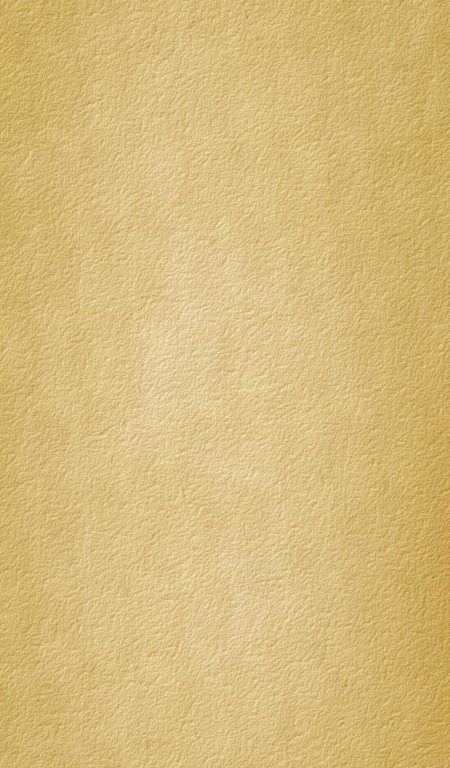
Give the GLSL for this texture, as a WebGL 2 fragment shader.

```glsl
#version 300 es
precision highp float;
// Aged straw-coloured paper: embossed pulp fibres, stray hairs, toned edges.

#define PULP_CELL 0.0092
#define FINE_CELL 0.0043
#define PULP_ANGLE 0.80
#define ANGLE_SPREAD 1.9
#define GRAIN_CONTRAST 1.7
#define LIGHT_STEP vec2(-0.0012, 0.0015)
#define HAIR_CELL 0.032
#define HAIR_DARKNESS 0.42
#define BLOTCH_CONTRAST 0.15
#define EDGE_DARKENING 0.58
#define SHADE_COLOUR vec3(0.76, 0.635, 0.345)
#define LIGHT_COLOUR vec3(0.89, 0.80, 0.57)

uniform vec2 u_resolution;
out vec4 fragColor;

vec2 hash2(vec2 cell) {
    vec3 h = fract(vec3(cell.xyx) * vec3(0.1031, 0.1030, 0.0973));
    h += dot(h, h.yzx + 33.33);
    return fract((h.xx + h.yz) * h.zy);
}

vec2 rotate(vec2 p, float angle) {
    float c = cos(angle), s = sin(angle);
    return vec2(c * p.x + s * p.y, c * p.y - s * p.x);
}

// Cellular noise of short strokes: distance to the nearest one
float strokes(vec2 p, float halfLength) {
    vec2 base = floor(p);
    float nearest = 4.0;
    for (int y = -1; y <= 1; y++) {
        for (int x = -1; x <= 1; x++) {
            vec2 cell = base + vec2(x, y);
            vec2 pick = hash2(cell + 231.0);
            float angle = PULP_ANGLE + ANGLE_SPREAD * (pick.x - 0.5);
            vec2 q = rotate(p - cell - hash2(cell + 400.0), angle);
            q.x = max(abs(q.x) - halfLength * (0.4 + pick.y), 0.0);
            nearest = min(nearest, dot(q, q) + 0.03 * pick.y);
        }
    }
    return sqrt(nearest);
}

// Layered, warped sines in roughly -1..1
float blotches(vec2 p) {
    float sum = 0.0, weight = 0.5;
    for (int i = 0; i < 5; i++) {
        p = rotate(p, 1.1) + 0.7 * sin(p.yx * 1.3 + float(i));
        sum += weight * sin(p.x) * sin(p.y + 1.7);
        p *= 1.8;
        weight *= 0.65;
    }
    return sum;
}

// Matted pulp in two sizes
float paperHeight(vec2 p) {
    float coarse = strokes(p / PULP_CELL, 0.6);
    float fine = strokes(p / FINE_CELL + 57.0, 0.55);
    return 1.0 - 0.6 * coarse - 0.6 * fine;
}

// Coverage of sparse short hairs, most of them faint
float hairs(vec2 p, float pixel) {
    vec2 base = floor(p / HAIR_CELL);
    float cover = 0.0;
    for (int y = -1; y <= 1; y++) {
        for (int x = -1; x <= 1; x++) {
            vec2 cell = base + vec2(x, y);
            vec2 pick = hash2(cell + 91.0);
            vec2 centre = (cell + hash2(cell + 17.0)) * HAIR_CELL;
            vec2 q = rotate(p - centre, mix(0.4, 1.9, pick.y));
            float halfLength = mix(0.0005, 0.008, fract(pick.y * 7.3));
            q.y += 14.0 * q.x * q.x;
            q.x = max(abs(q.x) - halfLength, 0.0);
            float line = 1.0 - smoothstep(0.0002, 0.0006 + pixel, length(q));
            cover = max(cover, line * smoothstep(0.5, 0.0, pick.x));
        }
    }
    return cover;
}

void main() {
    vec2 uv = gl_FragCoord.xy / u_resolution;
    vec2 p = gl_FragCoord.xy / u_resolution.y;
    float cloud = blotches(p * 13.0);
    float mottle = blotches(p * vec2(75.0, 42.0) + 9.0);

    // Broad tone: pale middle, darker rim
    vec2 fromCentre = (uv - vec2(0.45, 0.46)) * vec2(1.25, 0.78);
    float rim = smoothstep(0.1, 0.78, length(fromCentre) + 0.08 * cloud);
    float tone = 0.86 - EDGE_DARKENING * rim;
    tone += BLOTCH_CONTRAST * (cloud + mottle);

    // Relief lit from the upper left
    float relief = paperHeight(p) - paperHeight(p + LIGHT_STEP);
    tone += GRAIN_CONTRAST * relief;
    tone -= HAIR_DARKNESS * hairs(p, 1.0 / u_resolution.y);

    // Colour, yellower toward the rim and in patches
    vec3 colour = mix(SHADE_COLOUR, LIGHT_COLOUR, tone);
    colour.b += 0.022 - 0.045 * rim + 0.02 * cloud;

    // Amber stain along the lower right edge
    float stainHeight = (uv.y - 0.25) / 0.25;
    float stain = smoothstep(0.8, 1.1, uv.x + 0.08 * cloud + 0.05 * mottle);
    stain *= exp(-stainHeight * stainHeight);
    colour -= stain * vec3(0.02, 0.06, 0.09);

    fragColor = vec4(clamp(colour, 0.0, 1.0), 1.0);
}
```
